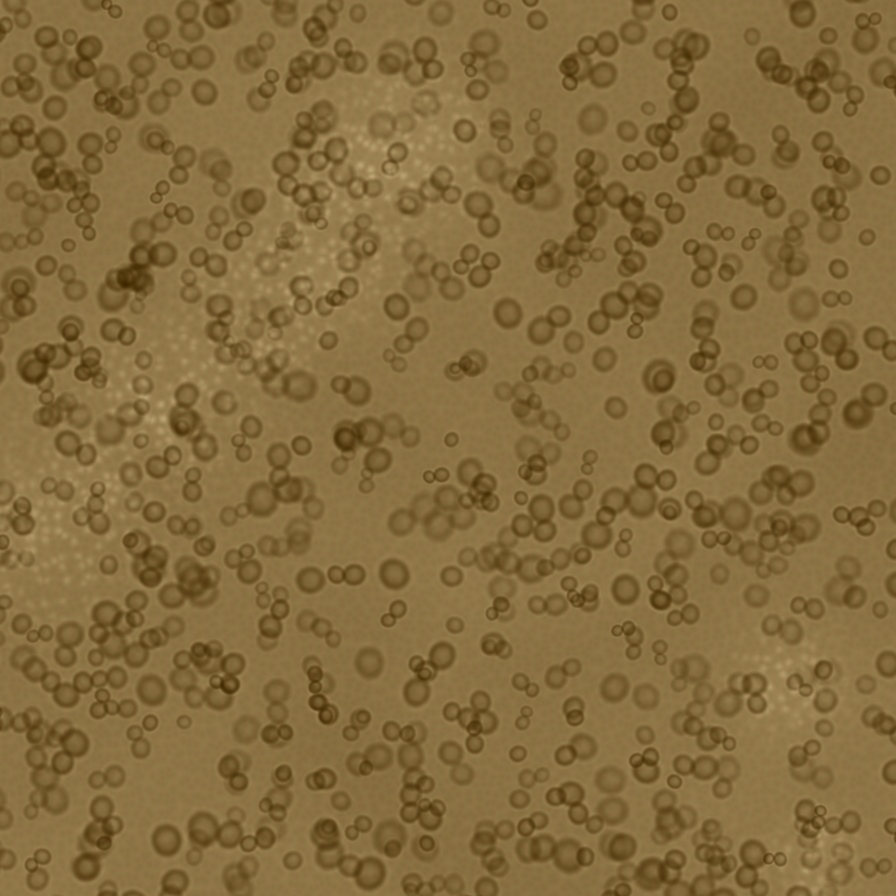
A WebGL 1 fragment shader for this texture:

```glsl
precision highp float;

uniform vec2 u_resolution;

const vec3 OCHRE = vec3(0.50, 0.40, 0.22);
const vec3 TONE_TINT = vec3(1.0, 1.0, 0.95);
const float TAU = 6.2831853;

float hash(vec2 p) {
  vec3 q = fract(p.xyx * 0.1031);
  q += dot(q, q.yzx + 33.33);
  return fract((q.x + q.y) * q.z);
}

vec2 hash2(vec2 p) {
  return vec2(hash(p), hash(p + 57.3));
}

float bell(float x) {
  return exp(-x * x);
}

mat2 rotation(float angle) {
  float c = cos(angle), s = sin(angle);
  return mat2(c, s, -s, c);
}

// Distance to the nearest scattered point
float cellular(vec2 p) {
  vec2 base = floor(p);
  float nearest = 2.0;
  for (int j = -1; j <= 1; j++) {
    for (int i = -1; i <= 1; i++) {
      vec2 site = base + vec2(float(i), float(j));
      nearest = min(nearest, length(site + hash2(site) - p));
    }
  }
  return nearest;
}

// Smooth drifting variation, roughly -1 to 1
float waves(vec2 p) {
  p += 0.7 * sin(p.yx * 1.3 + vec2(0.4, 2.1));
  float broad = sin(p.x + 1.7 * sin(p.y * 0.8)) * sin(p.y * 1.2 + 0.9);
  float fine = sin(p.x * 2.3 - p.y * 1.4 + 1.0) * sin(p.y * 2.7 + p.x);
  return 0.65 * broad + 0.35 * fine;
}

float segmentDistance(vec2 p, vec2 a, vec2 b) {
  vec2 along = b - a;
  float t = clamp(dot(p - a, along) / dot(along, along), 0.0, 1.0);
  return length(p - a - along * t);
}

// Round cell: dark rim, paler core, thin bright halo
float roundCell(vec2 offset, float radius, float blur, float angle) {
  vec2 p = rotation(angle) * offset / radius;
  p.y *= 1.1;
  float d = length(p);
  float side = dot(offset / radius, vec2(0.6, -0.8));
  float body = 1.0 - smoothstep(0.9 - blur, 1.1 + blur, d);
  float rim = bell((d - 0.8) / (0.18 + 0.4 * blur));
  float core = bell(length(offset / radius - vec2(-0.1, 0.12)) / 0.4);
  float halo = bell((d - 1.25) / 0.14);
  return -0.062 * body - 0.09 * rim * (1.0 + 0.25 * side)
       + 0.045 * core + 0.022 * halo;
}

// One scattered layer of single and paired cells
float cellLayer(vec2 uv, float density, float seed) {
  vec2 p = rotation(seed * 0.73) * uv * density + seed * 19.7;
  vec2 base = floor(p);
  float tone = 0.0;
  for (int j = -1; j <= 1; j++) {
    for (int i = -1; i <= 1; i++) {
      vec2 site = base + vec2(float(i), float(j));
      float crowding = 0.56 + 0.2 * waves(site * 0.45 + seed);
      float present = step(hash(site + 11.9), crowding);
      vec2 offset = p - site - 0.2 - 0.6 * hash2(site + 3.1);
      float radius = mix(0.17, 0.34, hash(site + 23.7));
      float focus = hash(site + 41.3);
      float blur = mix(0.28, 0.05, focus);
      float angle = TAU * hash(site + 71.9);
      float pair = roundCell(offset, radius, blur, angle);
      // Attached neighbour, slightly smaller
      vec2 reach = vec2(cos(angle), sin(angle)) * radius * 1.55;
      float hasPartner = step(hash(site + 97.1), 0.55);
      pair += hasPartner * roundCell(offset - reach, radius * 0.82, blur, angle + 1.0);
      tone += present * pair * mix(0.5, 1.15, focus);
    }
  }
  return tone;
}

void main() {
  vec2 uv = gl_FragCoord.xy / u_resolution.y;

  // Murky background with a lit diagonal band
  float tone = 0.048 + 0.022 * waves(uv * 7.0);
  float band = bell(segmentDistance(uv, vec2(0.02, 0.38), vec2(0.46, 0.84)) / 0.09);
  float patches = bell(length(uv - vec2(0.88, 0.24)) / 0.06)
                + bell(length(uv - vec2(0.91, 0.04)) / 0.05);
  float glow = band * (0.65 + 0.35 * waves(uv * 17.0)) + 0.7 * patches;
  tone += 0.055 * glow;

  for (int layer = 0; layer < 3; layer++) {
    float index = float(layer);
    tone += cellLayer(uv, 17.0 + 2.0 * index, index + 1.0);
  }

  // Bright specks in the glow and soft overall grain
  tone += 0.15 * glow * bell(cellular(uv * 62.0) / 0.28);
  tone += 0.035 * (cellular(uv * 110.0) - 0.45);

  // Overlapping shadows saturate instead of turning black
  tone /= 1.0 + 2.2 * max(-tone, 0.0);
  gl_FragColor = vec4(OCHRE + tone * TONE_TINT, 1.0);
}
```
